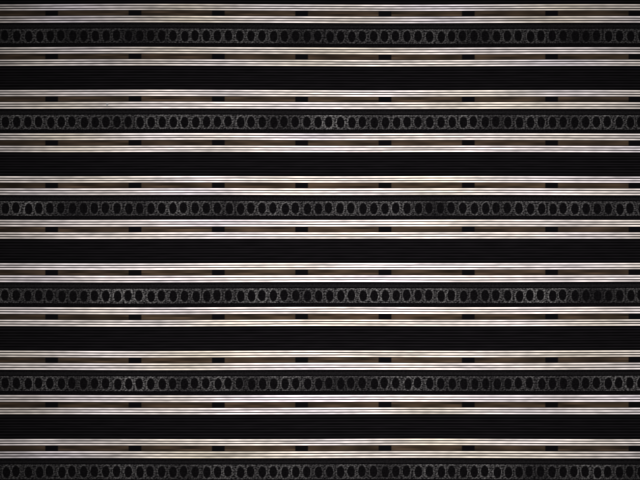
Give the GLSL for this texture, as a WebGL 1 fragment shader.

```glsl
precision highp float;
// Entrance mat: horizontal metal rails alternating with ribbed rubber and tufted brush strips.
uniform vec2 u_resolution;

#define ROWS 5.507        // strip periods per canvas height
#define FIRST_ROW 0.073   // first brush strip, measured from the top
#define BULGE 0.0038      // rows spread slightly toward the bottom
#define TUFT_PITCH 0.128  // lengths below are in strip periods
#define CLIP_PITCH 0.956
#define RIB_PITCH 0.0325
#define RIDGES 3.0        // ridges on each rail
#define WEAR 0.3
#define BLACK vec3(0.058, 0.052, 0.058)
#define CREAM vec3(0.98, 0.92, 0.83)
#define SILVER vec3(1.04, 0.99, 1.01)
#define BROWN vec3(0.30, 0.24, 0.19)

const float TAU = 6.28318;

float hash(vec2 p) {
  return fract(sin(dot(p, vec2(127.1, 311.7))) * 4375.85);
}

float corner(vec2 cell, vec2 offset) {
  float angle = TAU * hash(cell);
  return dot(vec2(cos(angle), sin(angle)), offset);
}

// Gradient noise, roughly -0.7 to 0.7
float noise(vec2 p) {
  vec2 i = floor(p), f = fract(p);
  vec2 u = f * f * f * (f * (f * 6.0 - 15.0) + 10.0);
  vec2 e = vec2(1.0, 0.0);
  return mix(mix(corner(i, f), corner(i + e, f - e), u.x),
             mix(corner(i + e.yx, f - e.yx), corner(i + 1.0, f - 1.0), u.x), u.y);
}

float band(float d, float lo, float hi) {
  return smoothstep(lo - 0.004, lo + 0.004, d) - smoothstep(hi - 0.004, hi + 0.004, d);
}

// Three polished ridges with dark grooves and lengthwise streaks
vec3 rail(float x, float t, float id) {
  float ridge = floor(t * RIDGES);
  float profile = smoothstep(0.5, 0.2, abs(fract(t * RIDGES) - 0.5));
  float streak = noise(vec2(x * 1.3, id * 7.3 + ridge * 2.7 + 0.4));
  float scratch = noise(vec2(x * 9.0, id * 5.1 + ridge * 3.3 + 0.2));
  float tint = 0.6 + 0.9 * noise(vec2(x * 0.7, id * 0.37 + 0.5));
  float shine = mix(0.27, 1.0, profile) * (1.0 + WEAR * (streak + 0.5 * scratch));
  return mix(CREAM, SILVER, clamp(tint, 0.0, 1.0)) * shine;
}

// Brown slot between rails, crossed by dark clips
vec3 slot(float x, float id) {
  float c = abs(fract(x / CLIP_PITCH - 0.12) - 0.5) * CLIP_PITCH;
  float clip = 1.0 - smoothstep(0.06, 0.085, c);
  float dirt = 0.85 + 0.6 * noise(vec2(x * 3.0, id * 4.7 + 0.3));
  return mix(BROWN * dirt, BLACK, clip);
}

vec3 rubber(float x, float v) {
  float rib = 0.5 + 0.5 * cos(TAU * v / RIB_PITCH);
  return BLACK * (0.75 + 1.1 * rib * rib + 0.3 * noise(vec2(x * 4.0, v * 30.0)));
}

// Round dark tufts over grey, dusty fibres
vec3 brush(float x, float v, float row) {
  float cell = floor(x / TUFT_PITCH);
  float jitter = hash(vec2(cell, row)) - 0.5;
  vec2 q = vec2((fract(x / TUFT_PITCH) - 0.5 - 0.16 * jitter) * TUFT_PITCH,
                v - 0.012 - 0.014 * jitter);
  float r = length(q / vec2(0.044, 0.068));
  float fibre = noise(vec2(x * 42.0, v * 55.0 + row * 9.0));
  float dust = 0.75 + 0.8 * noise(vec2(x * 1.7, row * 3.7 + 0.5));
  float rim = exp(-12.0 * (r - 1.15) * (r - 1.15));
  float strip = band(abs(v - 0.012), -0.1, 0.085);
  float grey = strip * smoothstep(0.75, 1.1, r) * (0.14 + 0.25 * fibre + 0.11 * rim);
  float ledge = 0.05 * band(v, -0.115, -0.085) + 0.04 * band(v, -0.07, -0.05);
  return BLACK * (1.0 + 0.5 * fibre) + vec3(1.0, 0.99, 0.96) * (max(grey, 0.0) * dust + ledge);
}

// p is in canvas heights, y pointing down
vec3 mat(vec2 p) {
  float n = (p.y - FIRST_ROW) * ROWS;
  n += BULGE * n * (5.0 - n);
  n += 0.012 * noise(vec2(p.x * 1.8, n * 0.6));
  float x = p.x * ROWS, row = floor(n + 0.5), v = n - row, d = abs(v);
  float id = floor(n * 4.0);
  vec3 color = mix(brush(x, v, row), rubber(x, v), step(0.25, d));
  color = mix(color, slot(x, id), band(d, 0.225, 0.282));
  color = mix(color, rail(x, (d - 0.138) / 0.087, id), band(d, 0.138, 0.225));
  color = mix(color, rail(x, (d - 0.282) / 0.083, id), band(d, 0.282, 0.365));

  // Sparse pale specks of debris
  vec2 grid = vec2(x, n) / 0.06, cell = floor(grid);
  float speck = step(0.998, hash(cell + 3.7)) * smoothstep(0.35, 0.1, length(fract(grid) - 0.5));
  return mix(color, vec3(0.65), speck);
}

void main() {
  // Staggered samples smooth the fine ridges
  vec3 color = vec3(0.0);
  for (int i = 0; i < 6; i++) {
    float k = float(i);
    vec2 s = gl_FragCoord.xy + vec2(fract(k * 0.5 + 0.25), (k + 0.5) / 6.0) - 0.5;
    color += mat(vec2(s.x, u_resolution.y - s.y) / u_resolution.y) / 6.0;
  }
  // Light falls off toward the corners, most at the left and top
  vec2 c = gl_FragCoord.xy / u_resolution - vec2(0.56, 0.43);
  float light = 1.06 - 1.15 * c.x * c.x - 0.8 * c.y * c.y;
  gl_FragColor = vec4(clamp(color * light, 0.0, 1.0), 1.0);
}
```
